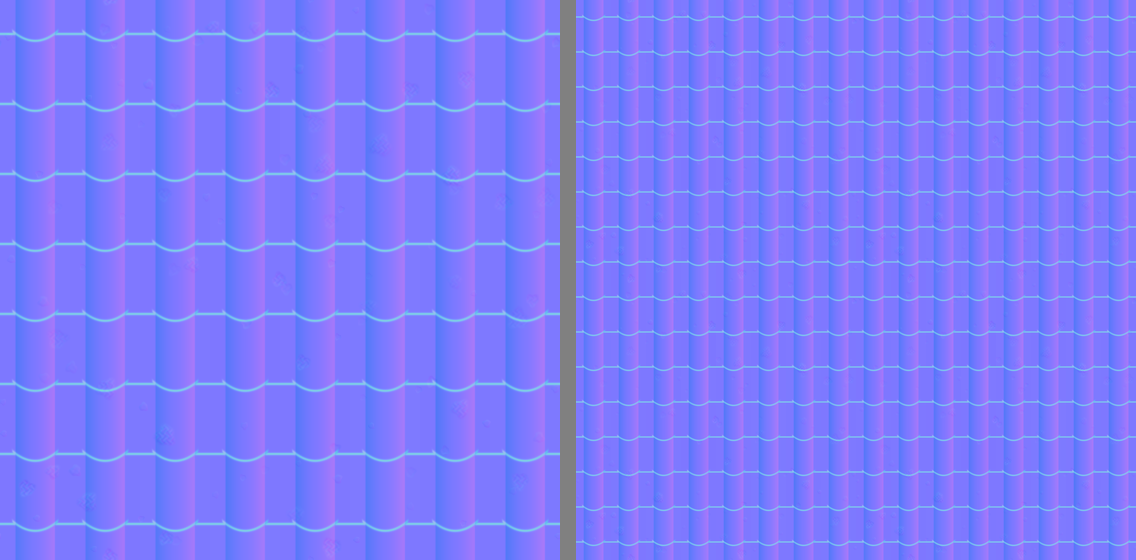
Left: one tile. Right: repeated 2 by 2.
Write a WebGL 2 fragment shader that draws this texture map.

```glsl
#version 300 es
precision highp float;
// Normal map of a roof of pan tiles: flat pans, round rolls, curved lips and faint weathering.

#define REPEATS 8.0        // tiles across and down
#define ROLL_HALF 0.281    // half width of a roll, in tiles
#define ROLL_SLOPE 0.34    // sideways tilt at the edge of a roll
#define TIP_HALF 0.335     // half width of the curved lip
#define SAG 0.098          // drop of the lip at the middle of a roll
#define BEND 1.32          // curvature of the lip
#define LIP_WIDTH 0.0185   // soft half thickness of the lip
#define LIP_SLOPE 0.71     // upward tilt of the lip
#define WEAR_CELLS 16.0    // grid of scattered wear spots
#define WEAR_SHARE 0.42    // part of the cells that hold a spot
#define WEAR_SLOPE 0.085   // strength of the spots

uniform vec2 u_resolution;
out vec4 fragColor;

const vec2 TILE_CENTRE = vec2(0.503, 0.515);
const vec2 BASE_TILT = vec2(-0.012, -0.055);

vec3 hash3(vec2 cell) {
    vec3 p = fract(cell.xyx * vec3(0.1031, 0.1030, 0.0973) + 0.137);
    p += dot(p, p.yxz + 33.33);
    return fract((p.xxy + p.yzz) * p.zyx);
}

// Gaussian ridge across a signed distance
float ridge(float dist) {
    float t = dist / LIP_WIDTH;
    return exp(-t * t);
}

// Slope of rough bumps and pits, one at most in each cell of a wrapping grid
vec2 wearSlope(vec2 uv) {
    vec2 p = uv * WEAR_CELLS;
    vec2 home = floor(p);
    vec2 slope = vec2(0.0);
    for (int j = -1; j <= 1; j++) {
        for (int i = -1; i <= 1; i++) {
            vec2 cell = home + vec2(i, j);
            vec2 id = mod(cell, WEAR_CELLS);
            vec3 place = hash3(id);
            vec3 kind = hash3(id + 41.0);
            if (kind.x > WEAR_SHARE) continue;
            vec2 d = p - cell - place.xy;
            float radius = mix(0.09, 0.34, place.z * place.z);
            // Uneven outline
            float angle = atan(d.y, d.x);
            float lobes = sin(3.0 * angle + 6.3 * kind.y) + 0.6 * sin(5.0 * angle + 6.3 * kind.z);
            float r = length(d) / (radius * (1.0 + 0.13 * lobes));
            float body = 1.0 - smoothstep(0.65, 1.1, r);
            // Sloped rim plus rough crumbs on the larger spots
            float rim = smoothstep(0.25, 0.8, r) * (1.0 - smoothstep(0.8, 1.15, r));
            vec2 crumbs = sin(d.yx * 43.0 + 2.0 * sin(d * 29.0 + 6.3 * kind.yz));
            float side = kind.y < 0.5 ? -1.0 : 1.0;
            vec2 spot = side * rim * d / (length(d) + 0.01);
            spot += 0.55 * body * crumbs * smoothstep(0.12, 0.25, radius);
            slope += spot * mix(0.4, 1.0, kind.z);
        }
    }
    return slope * WEAR_SLOPE;
}

void main() {
    vec2 uv = gl_FragCoord.xy / u_resolution;
    vec2 grid = uv * REPEATS;
    float aa = REPEATS / u_resolution.y;

    // Position around the middle of the tile and its seam
    float x = fract(grid.x) - TILE_CENTRE.x;
    float y = fract(grid.y - TILE_CENTRE.y + 0.5) - 0.5;
    float ax = abs(x);
    float curve = BEND * x * x - SAG;
    float curveSlope = 2.0 * BEND * x;

    // Small differences between tiles, changing at the seam
    float seam = TILE_CENTRE.y + (ax < ROLL_HALF ? curve : 0.0);
    vec2 tile = mod(vec2(floor(grid.x), floor(grid.y - seam)), REPEATS);
    vec3 vary = hash3(tile + 7.0) - 0.5;
    vec2 slope = BASE_TILT + 0.018 * vary.xy;

    // Round roll
    float roll = 1.0 - smoothstep(ROLL_HALF - aa, ROLL_HALF + aa, ax);
    float bulge = sign(x) * pow(min(ax / ROLL_HALF, 1.0), 1.25);
    slope.x += roll * bulge * ROLL_SLOPE * (1.0 + 0.16 * vary.z);

    slope += wearSlope(uv);

    // Curved lip over the roll, straight lip over the pan
    float tip = 1.0 - smoothstep(TIP_HALF - 0.03, TIP_HALF + 0.012, ax);
    float curved = tip * ridge((y - curve) * inversesqrt(1.0 + curveSlope * curveSlope));
    float straight = smoothstep(ROLL_HALF - 0.01, ROLL_HALF + 0.02, ax) * ridge(y);
    vec2 facing = normalize(vec2(-curveSlope, 1.0)) * vec2(0.5, 1.0);
    slope += LIP_SLOPE * (curved * facing + straight * (1.0 - curved) * vec2(0.0, 1.0));

    // Encode the unit normal as a colour
    float up = sqrt(max(1.0 - dot(slope, slope), 0.0));
    fragColor = vec4(vec3(slope, up) * 0.5 + 0.5, 1.0);
}
```
